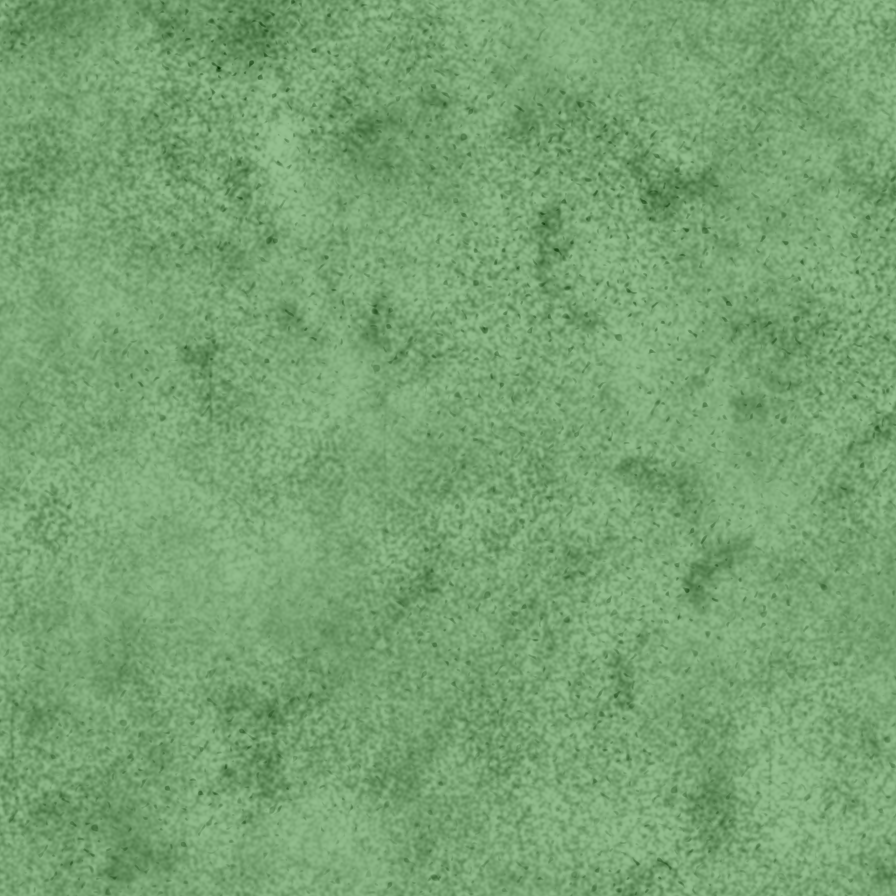
A three.js fragment shader for this texture:

```glsl
// Aged green plaster: soft clouds and mottling in one hue, darkened by grime,
// with crisp patchy grain, small dark specks and a few faint creases and scrapes.
// All layers are gradient noise summed into a single tone shift of the base green.

varying vec2 vUv;

vec2 hash2(vec2 p) {
  vec3 q = fract(vec3(p.xyx) * vec3(0.1031, 0.1030, 0.0973));
  q += dot(q, q.yzx + 33.33);
  return fract((q.xx + q.yz) * q.zy);
}

float cornerSlope(vec2 cell, vec2 offset) {
  float angle = 6.2832 * hash2(cell).x;
  return dot(vec2(cos(angle), sin(angle)), offset);
}

float gradientNoise(vec2 p) {
  vec2 i = floor(p);
  vec2 f = p - i;
  vec2 u = f * f * f * (f * (f * 6.0 - 15.0) + 10.0);
  vec2 e = vec2(1.0, 0.0);
  float low = mix(cornerSlope(i, f), cornerSlope(i + e, f - e), u.x);
  float high = mix(cornerSlope(i + e.yx, f - e.yx), cornerSlope(i + 1.0, f - 1.0), u.x);
  return mix(low, high, u.y);
}

float fbm(vec2 p) {
  float sum = 0.0;
  float amplitude = 1.0;
  for (int octave = 0; octave < 5; octave++) {
    sum += amplitude * gradientNoise(p);
    p = mat2(0.8, 0.6, -0.6, 0.8) * p * 2.03 + 17.3;
    amplitude *= 0.58;
  }
  return sum;
}

// Soft elliptical spot, 1 at its centre
float spot(vec2 p, vec2 centre, vec2 radius) {
  vec2 d = (p - centre) / radius;
  return exp(-dot(d, d));
}

// Thin upright folds, each with a dark line and a pale edge
float creases(vec2 p) {
  float sum = 0.0;
  for (int k = 0; k < 6; k++) {
    vec2 seed = hash2(vec2(float(k) * 7.0 + 3.0, 41.0));
    vec2 d = p - vec2((float(k) + seed.x) / 6.0, seed.y);
    d.x += 0.003 * gradientNoise(vec2(d.y * 18.0, float(k) * 5.3));
    float fade = exp(-d.y * d.y * 90.0) * (0.5 + gradientNoise(p * 24.0));
    float line = exp(-pow(d.x / 0.0018, 2.0));
    float edge = exp(-pow((d.x - 0.006) / 0.005, 2.0));
    sum += fade * (0.35 * edge - line);
  }
  return sum;
}

void main() {
  vec2 p = vUv;
  vec2 turned = mat2(0.83, 0.56, -0.56, 0.83) * p + 2.0;
  vec2 warped = p + 0.02 * vec2(gradientNoise(p * 9.0), gradientNoise(p * 9.0 + 31.7));
  warped += 0.006 * vec2(gradientNoise(p * 38.0), gradientNoise(p * 38.0 + 13.9));

  // Broad clouds, smaller mottling and ragged blotches
  float tone = 0.016 + 0.064 * fbm(warped * 3.2 + 5.1);
  tone += 0.058 * fbm(warped * vec2(13.0, 11.0) + 23.4);
  tone += 0.035 * gradientNoise(turned * 42.0 + 7.7);

  // Grime collects at the upper left and along the right, the left edge stays clean
  float grime = 0.45 + 0.6 * fbm(p * 3.7 + 61.0) + 0.25 * smoothstep(0.1, 0.8, p.x);
  grime += 0.6 * spot(p, vec2(0.3, 0.92), vec2(0.2, 0.14));
  grime = clamp(grime, 0.15, 1.3);
  float stains = smoothstep(0.05, 0.75, fbm(warped * 12.0 + 87.0));
  tone -= 0.17 * grime * stains;
  tone -= 0.13 * spot(warped, vec2(0.28, 0.955), vec2(0.05, 0.04));
  tone -= 0.08 * spot(warped, vec2(0.06, 0.985), vec2(0.05, 0.04));
  tone -= 0.09 * spot(warped, vec2(0.41, 0.83), vec2(0.035, 0.03));

  // Fine grain with a slight sideways weave, rougher in patches
  float roughness = clamp(0.8 + 0.7 * fbm(p * 4.3 + 12.0) + 0.25 * grime, 0.5, 1.3);
  float grain = 0.115 * gradientNoise(turned * 112.0 + 3.7);
  grain += 0.125 * gradientNoise(turned.yx * 182.0 + 9.2);
  grain += 0.030 * gradientNoise(p * vec2(45.0, 165.0) + 51.0);
  tone += roughness * grain;

  // Dark pinholes of two sizes
  float pits = smoothstep(0.32, 0.56, gradientNoise(turned * 120.0 + 71.0));
  pits += smoothstep(0.38, 0.58, gradientNoise(turned * 78.0 + 93.0));
  tone -= 0.20 * grime * pits;

  // Creases and two pale scrapes
  tone += 0.09 * creases(p);
  tone += 0.10 * spot(warped, vec2(0.32, 0.83), vec2(0.018, 0.065));
  tone += 0.06 * spot(warped, vec2(0.94, 0.71), vec2(0.022, 0.035));

  // Soft shoulder keeps the highlights from bleaching
  tone = tone > 0.05 ? 0.05 + 0.07 * (1.0 - exp((0.05 - tone) / 0.07)) : tone;
  vec3 green = vec3(0.47, 0.64, 0.45) + tone * vec3(1.0, 0.99, 1.0);
  gl_FragColor = vec4(clamp(green, 0.0, 1.0), 1.0);
}
```
